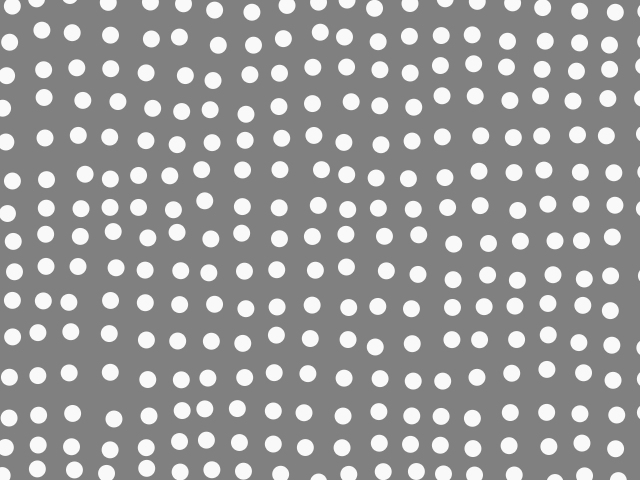
Give the GLSL for this pattern, as a WebGL 2 fragment shader.

```glsl
#version 300 es
precision highp float;

// Pale round dots on a plain grey ground, set on a loose square grid.
// Smooth noise makes neighbouring dots drift together, a hash jitters each one,
// and the distance to the nearest dot gives a crisp antialiased disc.

#define PITCH 0.0701            // grid spacing, in canvas heights
#define DOT_RADIUS 0.0176       // in canvas heights
#define DRIFT 0.26              // shared displacement, in cells
#define JITTER 0.10             // individual displacement, in cells
#define DRIFT_SCALE 0.42        // noise frequency per cell
#define GRID_ORIGIN vec2(0.235, 0.12)
#define GROUND_COLOR vec3(0.50)
#define DOT_COLOR vec3(0.975)

uniform vec2 u_resolution;
out vec4 fragColor;

// Two independent values in -1..1 for a lattice point
vec2 hash2(vec2 p) {
    vec3 q = fract(p.xyx * vec3(0.1031, 0.1030, 0.0973));
    q += dot(q, q.yzx + 33.33);
    return 2.0 * fract((q.xx + q.yz) * q.zy) - 1.0;
}

// Smoothly interpolated vector noise
vec2 noise2(vec2 p) {
    vec2 cell = floor(p);
    vec2 t = smoothstep(0.0, 1.0, p - cell);
    vec2 low = mix(hash2(cell), hash2(cell + vec2(1, 0)), t.x);
    vec2 high = mix(hash2(cell + vec2(0, 1)), hash2(cell + vec2(1, 1)), t.x);
    return mix(low, high, t.y);
}

// Displaced centre of the dot that belongs to a grid node
vec2 dotCenter(vec2 node) {
    vec2 drift = DRIFT * noise2(node * DRIFT_SCALE + 57.3);
    return node + drift + JITTER * hash2(node + 131.0);
}

// Signed distance to the nearest dot, in canvas heights
float dotsDistance(vec2 point) {
    vec2 grid = point / PITCH - GRID_ORIGIN;
    vec2 nearestNode = round(grid);
    float nearest = 8.0;
    for (int y = -1; y <= 1; y++) {
        for (int x = -1; x <= 1; x++) {
            vec2 node = nearestNode + vec2(x, y);
            nearest = min(nearest, distance(grid, dotCenter(node)));
        }
    }
    return nearest * PITCH - DOT_RADIUS;
}

void main() {
    vec2 point = gl_FragCoord.xy / u_resolution.y;
    // Edge blended over the width of one pixel
    float coverage = clamp(0.5 - dotsDistance(point) * u_resolution.y, 0.0, 1.0);
    fragColor = vec4(mix(GROUND_COLOR, DOT_COLOR, coverage), 1.0);
}
```
